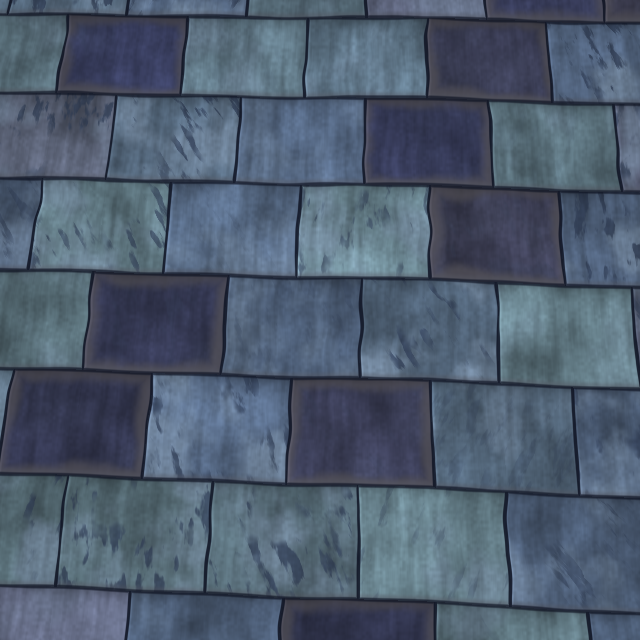
Give the GLSL for this texture, as a Shadertoy shader.

```glsl
float hash(vec2 p) {
    vec3 q = fract(p.xyx * vec3(0.1031, 0.1030, 0.0973));
    q += dot(q, q.yzx + 33.33);
    return fract((q.x + q.y) * q.z);
}

float noise(vec2 p) {
    vec2 i = floor(p), f = fract(p);
    f = f * f * (3.0 - 2.0 * f);
    return mix(mix(hash(i), hash(i + vec2(1, 0)), f.x),
               mix(hash(i + vec2(0, 1)), hash(i + vec2(1, 1)), f.x), f.y);
}

float fbm(vec2 p) {
    float sum = 0.0, amp = 0.5;
    for (int i = 0; i < 4; i++) {
        sum += amp * noise(p);
        p = mat2(1.6, 1.2, -1.2, 1.6) * p + 7.3;
        amp *= 0.5;
    }
    return sum;
}

void mainImage(out vec4 fragColor, in vec2 fragCoord) {
    vec2 uv = fragCoord / iResolution.xy;
    float px = 1.0 / iResolution.y;
    float down = 1.0 - uv.y;

    // Courses: tilted, growing taller toward the viewer
    float depth = down - uv.x * (0.013 + 0.033 * down);
    depth += 0.005 * (noise(vec2(uv.x * 9.0, floor(down * 8.0) * 0.01)) - 0.5);
    float k = (sqrt(0.0138 + 0.0208 * (depth - 0.02)) - 0.1175) / 0.0104;
    float row = floor(k);
    float height = 0.1175 + 0.0104 * k;

    // Slates: fanned columns, alternate courses shifted by half a slate
    float width = 0.185 + 0.057 * down;
    float u = (uv.x - 0.62) / width - 0.25 - 0.49 * mod(row, 2.0);
    u += 0.025 * (noise(vec2(floor(u + 0.5) * 5.3, k * 4.0)) - 0.5);
    vec2 id = vec2(floor(u), row);
    vec2 cell = vec2(fract(u), fract(k));
    vec2 seed = id * vec2(17.3, 29.7) + 211.0;
    vec2 q = cell * vec2(1.0, 0.68) + seed;

    float kind = hash(id + 41.0);
    float tint = hash(id + 87.0);
    float wear = hash(id + 133.0);
    float dark = step(kind, 0.16);

    // Distances to the slate's sides, in canvas units
    vec2 side = min(cell, 1.0 - cell) * vec2(width, height);
    float rim = min(side.x, side.y);

    // Body colour
    vec3 slate = mix(vec3(0.295, 0.360, 0.455), vec3(0.340, 0.425, 0.460), smoothstep(0.35, 0.8, tint));
    slate = mix(slate, vec3(0.355, 0.370, 0.455), step(0.86, kind) * 0.8);
    slate = mix(slate, mix(vec3(0.225, 0.225, 0.285), vec3(0.20, 0.22, 0.34), tint), dark);
    slate *= 0.92 + 0.18 * hash(id + 190.0);

    // Cloudy mottling and pale bloom
    float cloud = fbm(q * 3.2);
    slate *= 1.0 + 0.75 * (cloud - 0.47);
    float bloom = smoothstep(0.40, 0.68, fbm(q * 2.6 + 60.0));
    slate = mix(slate, vec3(0.47, 0.55, 0.64), bloom * (0.2 + 0.6 * wear) * (1.0 - 0.9 * dark));

    // Slanted flecks and vertical cleft streaks
    float slant = mix(-9.0, 5.0, hash(id + 230.0));
    float grain = fbm(vec2(q.x * 16.0 + slant * cell.y, q.y * 6.0));
    float patches = smoothstep(0.36, 0.56, fbm(q * 3.5 + 95.0));
    float rough = smoothstep(0.25, 0.8, wear) * (1.0 - 0.8 * dark);
    slate = mix(slate, vec3(0.19, 0.24, 0.33), smoothstep(0.52, 0.64, grain) * patches * rough * 0.8);
    float streak = fbm(vec2(q.x * 22.0, q.y * 2.5) + 30.0);
    slate *= 1.0 + 0.35 * (streak - 0.47);
    slate *= 1.0 + 0.10 * (noise(uv * 190.0) - 0.5);

    // Rusty margins on dark slates, faint brown lower lip on the rest
    float rust = smoothstep(0.024, 0.004, rim + 0.03 * (cloud - 0.47));
    slate = mix(slate, vec3(0.33, 0.32, 0.34), rust * dark * 0.65);
    slate = mix(slate, vec3(0.32, 0.33, 0.37), 0.4 * smoothstep(0.012, 0.003, (1.0 - cell.y) * height));

    // Shadow below the overlapping course and pale edge beside each seam
    slate *= 1.0 - 0.25 * exp(-cell.y * height / 0.010);
    slate *= 1.0 + 0.16 * smoothstep(0.007, 0.003, cell.x * width);

    // Dark joints of uneven thickness
    vec3 joint = vec3(0.065, 0.085, 0.145);
    float seamWidth = 0.0012 + 0.0016 * noise(vec2(floor(u + 0.5) * 3.7, k * 3.0));
    float seam = 1.0 - smoothstep(seamWidth - px * 0.5, seamWidth + max(px, 0.0012), side.x);
    float lapWidth = 0.0012 + 0.0016 * noise(vec2(uv.x * 18.0, floor(k + 0.5) * 5.1));
    float lap = 1.0 - smoothstep(lapWidth - px * 0.5, lapWidth + max(px, 0.0025), side.y);
    slate = mix(slate, joint, max(seam * 0.9, lap * 0.72));

    // Soft falloff of daylight toward the corners
    vec2 c = uv - vec2(0.52, 0.48);
    slate *= 1.05 - 0.22 * dot(c, c);
    fragColor = vec4(clamp(slate, 0.0, 1.0), 1.0);
}
```
